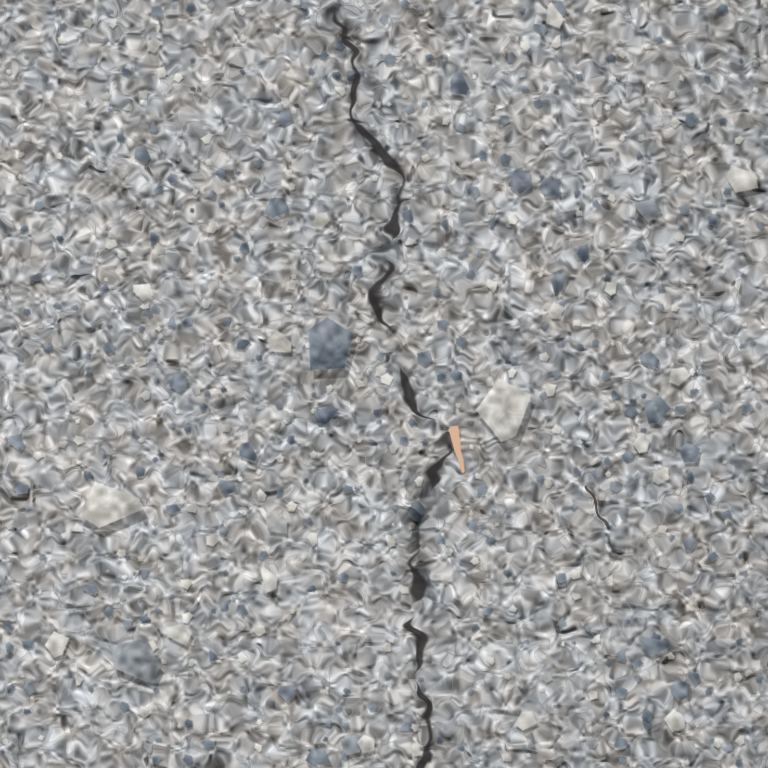
A WebGL 1 fragment shader for this texture:

```glsl
precision highp float;
// Weathered grey asphalt with fine grit, scattered stone chips and a broken crack.
uniform vec2 u_resolution;

float hash(vec2 p) {
  return fract(sin(dot(p, vec2(127.1, 311.7))) * 43758.5453);
}

vec2 hash2(vec2 p) {
  return vec2(hash(p), hash(p + 37.3));
}

float noise(vec2 p) {
  vec2 i = floor(p), f = fract(p);
  f = f * f * (3.0 - 2.0 * f);
  return mix(mix(hash(i), hash(i + vec2(1, 0)), f.x),
             mix(hash(i + vec2(0, 1)), hash(i + vec2(1, 1)), f.x), f.y);
}

// Tone of the nearest grain, darkened a little along the joints
float grains(vec2 p) {
  vec2 i = floor(p), f = fract(p);
  float near = 8.0, second = 8.0, tone = 0.0;
  for (int y = -1; y <= 1; y++)
    for (int x = -1; x <= 1; x++) {
      vec2 o = vec2(float(x), float(y));
      float d = length(o + hash2(i + o) - f);
      if (d < near) {
        second = near;
        near = d;
        tone = hash(i + o + 71.0);
      } else second = min(second, d);
    }
  return mix(0.4, tone, smoothstep(0.0, 0.35, second - near));
}

// Irregular five-sided stone outline
float polygon(vec2 q, float radius, vec2 id) {
  float d = -1.0;
  for (int k = 0; k < 5; k++) {
    float h = hash(id + float(k) * 3.7);
    float a = hash(id + 5.0) * 6.283 + float(k) * 1.257 + h * 0.6;
    d = max(d, dot(q, vec2(cos(a), sin(a))) - radius * (0.6 + 0.6 * h));
  }
  return d;
}

// Scatters pale and slate chips, each with a shadow below it
vec3 addChips(vec3 color, vec2 uv, float scale, float density) {
  vec2 p = uv * scale, i = floor(p);
  float soft = 0.0016 * scale;
  for (int y = -1; y <= 1; y++)
    for (int x = -1; x <= 1; x++) {
      vec2 id = i + vec2(float(x), float(y)) + scale;
      float present = step(hash(id + 11.0), density);
      vec2 q = p + scale - id - 0.2 - 0.6 * hash2(id + 23.0);
      float radius = mix(0.13, 0.34, pow(hash(id + 41.0), 2.0));
      float shade = smoothstep(soft, -soft, polygon(q + vec2(-0.05, 0.13) * radius * 3.0, radius, id));
      float body = smoothstep(soft, -soft, polygon(q, radius, id));
      float kind = hash(id + 53.0);
      vec3 stone = mix(vec3(0.40, 0.44, 0.49), vec3(0.80, 0.79, 0.76), smoothstep(0.42, 0.62, kind));
      stone += 0.09 * dot(q, vec2(-0.5, 0.8)) / radius;
      stone += 0.34 * (noise(uv * 100.0 + id) - 0.5);
      color *= 1.0 - 0.28 * shade * (1.0 - body) * present;
      color = mix(color, stone, 0.8 * body * present);
    }
  return color;
}

float segment(vec2 p, vec2 a, vec2 b) {
  vec2 v = b - a;
  return length(p - a - v * clamp(dot(p - a, v) / dot(v, v), 0.0, 1.0));
}

float crackCenter(float y) {
  float low = (y - 0.41) / 0.09, high = (y - 0.75) / 0.06;
  return mix(0.565, 0.452, y) + 0.06 * exp(-low * low) + 0.04 * exp(-high * high)
       + 0.024 * (noise(vec2(y * 26.0, 3.0)) - 0.5)
       + 0.014 * (noise(vec2(y * 75.0, 9.0)) - 0.5);
}

void main() {
  vec2 uv = gl_FragCoord.xy / u_resolution;

  // Bent grit: angular grains under finer flecks
  vec2 bend = vec2(noise(uv * 60.0), noise(uv * 60.0 + 19.0)) - 0.5;
  vec2 p = uv + bend * 0.014;
  float tone = 0.655 + 0.21 * (grains(p * 88.0) - 0.5);
  tone += 0.26 * (noise(p * vec2(85.0, 110.0) + 7.0) - 0.5);
  tone += 0.36 * (noise(p * vec2(150.0, 185.0)) - 0.5);
  tone += 0.05 * (noise(uv * 9.0) - 0.5) - 0.025 * smoothstep(0.4, 1.0, uv.x);
  tone -= 0.2 * smoothstep(0.76, 0.95, noise(p * vec2(62.0, 95.0) + 50.0));
  float tint = noise(uv * 45.0 + 80.0) - 0.5;
  vec3 color = vec3(tone) + tint * vec3(-0.03, 0.0, 0.035);

  // Chips from small to large
  color = addChips(color, uv, 46.0, 0.28);
  color = addChips(color, uv, 23.0, 0.20);
  color = addChips(color, uv, 10.0, 0.10);

  // Main crack, opening and closing along its length
  float gap = abs(uv.x - crackCenter(uv.y) + bend.x * 0.012);
  float open = noise(vec2(uv.y * 34.0, 61.0));
  float width = 0.008 * smoothstep(0.15, 0.95, open);
  float crack = smoothstep(width + 0.002, width - 0.003, gap) * smoothstep(0.15, 0.45, open);
  float pits = smoothstep(0.55, 0.8, noise(p * 70.0 + 30.0)) * smoothstep(0.03, 0.0, gap);
  color *= 1.0 - 0.4 * pits - 0.12 * smoothstep(0.022, 0.0, gap);
  color = mix(color, vec3(0.19, 0.18, 0.18), 0.85 * crack);

  // Short side crack and a dry twig
  float side = segment(p, vec2(0.765, 0.365), vec2(0.792, 0.315));
  color = mix(color, vec3(0.24, 0.22, 0.21), 0.8 * smoothstep(0.004, 0.001, side));
  float twig = segment(uv + bend * 0.004, vec2(0.591, 0.438), vec2(0.602, 0.388));
  float twigWidth = mix(0.003, 0.008, smoothstep(0.39, 0.44, uv.y));
  color = mix(color, vec3(0.86, 0.70, 0.58), smoothstep(twigWidth + 0.001, twigWidth - 0.002, twig));

  gl_FragColor = vec4(clamp(color, 0.0, 1.0), 1.0);
}
```
